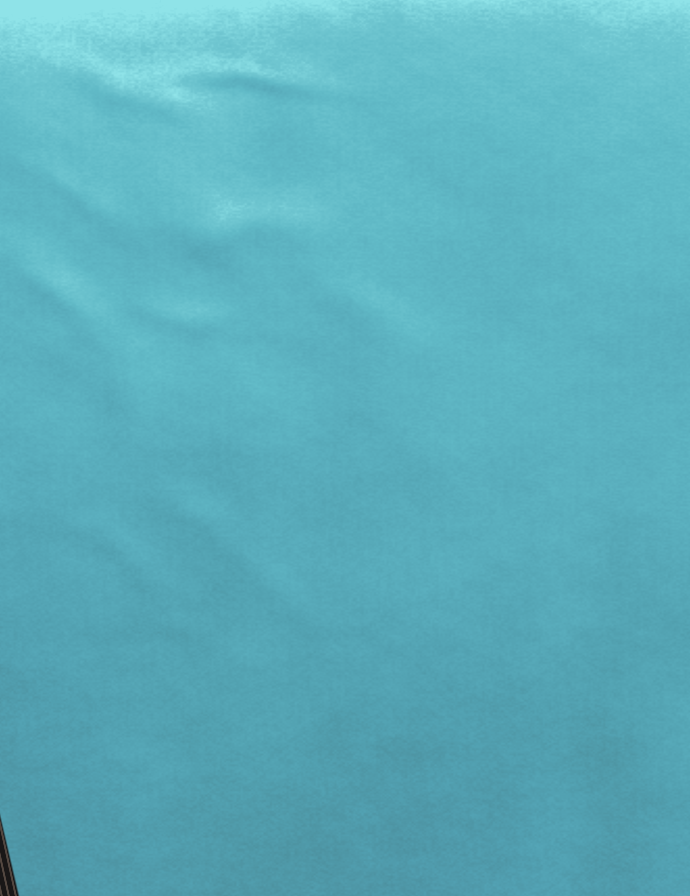
Write a Shadertoy shader that draws this texture.

```glsl
const vec3 CLOTH[6] = vec3[6](
    vec3(0.30, 0.57, 0.62), vec3(0.32, 0.63, 0.69), vec3(0.35, 0.68, 0.74),
    vec3(0.38, 0.73, 0.78), vec3(0.44, 0.78, 0.82), vec3(0.56, 0.89, 0.91));
const vec3 GAP_DARK = vec3(0.10, 0.09, 0.09);
const vec3 GAP_LIGHT = vec3(0.42, 0.36, 0.32);
const float TONE_BOTTOM = 0.75;
const float TONE_TOP = 3.2;
const float RIM_GAIN = 1.9;
const float RIM_HEIGHT = 0.045;
const float FOLD_GAIN = 1.5;
const int FOLD_COLUMNS = 3;
const int FOLD_ROWS = 6;
const float WRINKLE_GAIN = 1.5;
const float MOTTLE_GAIN = 1.3;
const float STREAK_GAIN = 0.5;
const float PATCH_GAIN = 0.6;
const float GRAIN_GAIN = 0.85;

float hash(vec2 p) {
    return fract(sin(dot(p, vec2(127.1, 311.7))) * 43758.5453);
}

float noise(vec2 p) {
    vec2 i = floor(p), f = fract(p);
    f = f * f * (3.0 - 2.0 * f);
    return mix(mix(hash(i), hash(i + vec2(1, 0)), f.x),
               mix(hash(i + vec2(0, 1)), hash(i + vec2(1, 1)), f.x), f.y);
}

float fbm(vec2 p) {
    float sum = 0.0, gain = 0.5;
    for (int i = 0; i < 4; i++) {
        sum += gain * noise(p);
        p = mat2(1.6, 1.2, -1.2, 1.6) * p + 7.3;
        gain *= 0.5;
    }
    return sum;
}

vec2 turn(vec2 p, float angle) {
    float c = cos(angle), s = sin(angle);
    return vec2(c * p.x + s * p.y, c * p.y - s * p.x);
}

// One soft crease: broad lit upper flank, tighter shaded lower flank
float crease(vec2 p, float angle, float len, float width, float bend) {
    vec2 q = turn(p, angle);
    q.y += bend * q.x * q.x;
    float across = q.y / width, along = q.x / len;
    float lit = exp(-0.7 * (across - 1.1) * (across - 1.1));
    float shade = exp(-1.2 * (across + 0.8) * (across + 0.8));
    return (lit - shade) * exp(-along * along);
}

// Creases scattered on a jittered grid, strongest at the upper left
float folds(vec2 p) {
    float sum = 0.0;
    p += 0.045 * (vec2(fbm(p * 9.0), fbm(p * 9.0 + 31.0)) - 0.47);
    for (int i = 0; i < FOLD_COLUMNS * FOLD_ROWS; i++) {
        vec2 cell = vec2(i % FOLD_COLUMNS, i / FOLD_COLUMNS);
        vec2 jitter = vec2(hash(cell + 3.1), hash(cell + 8.7));
        vec2 center = vec2(0.0, 0.95) + (cell + jitter) * vec2(0.15, -0.12);
        float angle = -mix(0.1, 0.95, hash(cell + 14.2));
        float len = mix(0.04, 0.09, hash(cell + 21.9));
        float width = mix(0.010, 0.026, hash(cell + 35.4));
        float bend = mix(-1.5, 4.0, hash(cell + 42.6));
        float strength = mix(0.35, 1.0, hash(cell + 57.8));
        strength *= 1.0 - 0.14 * cell.y - 0.08 * cell.x;
        sum += strength * crease(p - center, angle, len, width, bend);
    }
    return sum;
}

vec3 clothColor(float tone) {
    tone = clamp(tone, 0.0, 4.999);
    int i = int(tone);
    return mix(CLOTH[i], CLOTH[i + 1], fract(tone));
}

void mainImage(out vec4 fragColor, in vec2 fragCoord) {
    vec2 p = fragCoord / iResolution.y;
    float aspect = iResolution.x / iResolution.y;

    // Light falling from the top edge
    float tone = mix(TONE_BOTTOM, TONE_TOP, smoothstep(0.0, 1.0, p.y));
    float rimWave = 0.02 * (noise(vec2(p.x * 6.0, 2.0)) - 0.5);
    tone += RIM_GAIN * exp(-max(1.0 - p.y + rimWave, 0.0) / RIM_HEIGHT);
    tone += 0.25 * (p.x / aspect - 0.5) * (1.0 - p.y);

    // Folds, with small diagonal wrinkles around them
    tone += FOLD_GAIN * folds(p);
    float rumpled = smoothstep(0.65, 0.2, p.x) * smoothstep(0.2, 0.7, p.y);
    vec2 slant = turn(p, -0.5) * vec2(9.0, 20.0);
    tone += WRINKLE_GAIN * mix(0.2, 1.0, rumpled) * (fbm(slant) - 0.47);

    // Broad mottling, hanging streaks and small cloudy patches
    tone += MOTTLE_GAIN * (fbm(p * vec2(5.0, 6.5) + 4.0) - 0.47);
    tone += STREAK_GAIN * (noise(p * vec2(13.0, 2.2) + 17.0) - 0.5);
    tone += PATCH_GAIN * (fbm(p * vec2(32.0, 55.0) + 23.0) - 0.47);

    // Fine brushed grain, slightly drawn out along the rows
    float grain = noise(p * vec2(230.0, 330.0)) + noise(p * vec2(430.0, 500.0) + 9.0);
    tone += GRAIN_GAIN * (0.5 * grain - 0.5);
    vec3 color = clothColor(tone);
    color.b += 0.015 * smoothstep(0.6, 0.1, p.y) * (noise(p * 4.0 + 2.0) - 0.3);

    // Dark striped gap beside the cloth in the lower left corner
    float edge = 0.021 * (1.0 - p.y / 0.09);
    float stripe = smoothstep(0.3, 0.9, sin((p.x + 0.22 * p.y) * 800.0));
    vec3 gap = mix(GAP_DARK, GAP_LIGHT, 0.7 * stripe);
    color = mix(color, gap, smoothstep(0.0015, -0.0015, p.x - edge));

    fragColor = vec4(color, 1.0);
}
```
